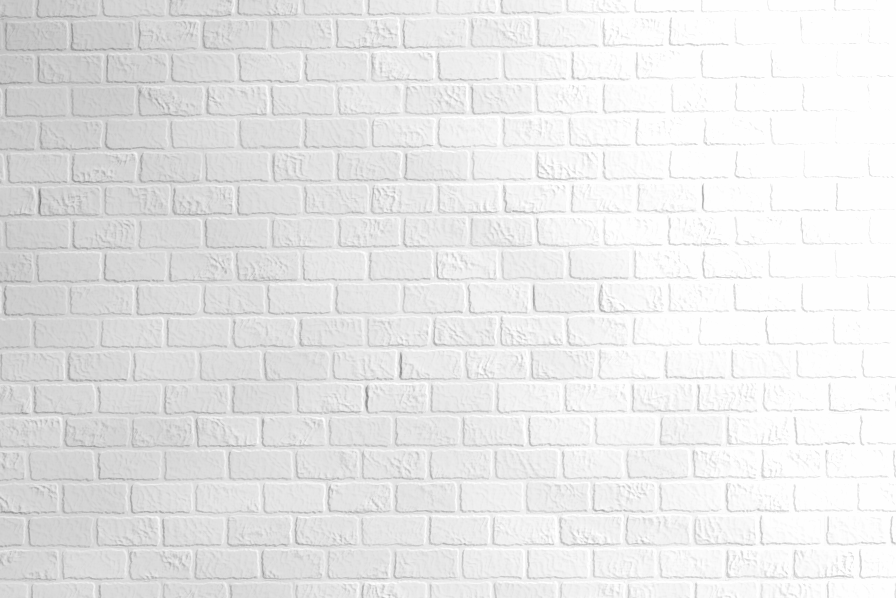
This texture is drawn by a Shadertoy shader. Its source:

```glsl
float hash(vec2 p) {
    return fract(sin(dot(p, vec2(127.1, 311.7))) * 43758.5453);
}

// Distance to the nearest scattered cell centre
float cellular(vec2 p) {
    vec2 cell = floor(p);
    float nearest = 2.0;
    for (int y = -1; y <= 1; y++)
        for (int x = -1; x <= 1; x++) {
            vec2 c = cell + vec2(x, y);
            vec2 centre = c + vec2(hash(c), hash(c + 37.0));
            nearest = min(nearest, length(centre - p));
        }
    return nearest;
}

// Slow layered sines, about -1 to 1
float waves(vec2 p) {
    return (sin(p.x * 1.7 + 2.0 * sin(p.y * 1.3))
          + sin(p.y * 2.3 + 1.7 * sin(p.x * 0.9 + 1.0))) * 0.5;
}

// Running bond: brick size is 2 x 1; the bond drifts slowly up the wall
vec2 brickId(vec2 p, out vec2 local) {
    float row = floor(p.y);
    float shift = mod(row, 2.0) + 0.15 * sin(row * 0.26 - 1.7)
                + 0.03 * (hash(vec2(row, 5.0)) - 0.5);
    float x = p.x - shift;
    vec2 id = vec2(floor(x * 0.5), row);
    local = vec2(x - id.x * 2.0, p.y - row);
    return id;
}

// Left and right ends of a brick, shared with its neighbours' joints
vec2 brickEnds(vec2 id) {
    return vec2(0.0, 2.0) + 0.09 * (vec2(hash(id), hash(id + vec2(1.0, 0.0))) - 0.5);
}

// Relief of painted bricks and mortar
float relief(vec2 p) {
    vec2 uneven = p + 0.02 * vec2(waves(p * 2.3), waves(p.yx * 1.9 + 4.0));
    vec2 local;
    vec2 id = brickId(uneven, local);
    vec2 ends = brickEnds(id);

    // Flakes, each brick's grain lying at its own angle
    float angle = 1.2 * (hash(id + 7.0) - 0.5);
    vec2 along = vec2(sin(angle), cos(angle));
    vec2 grain = vec2(dot(p, vec2(along.y, -along.x)), dot(p, along));
    float flakes = cellular(grain * vec2(6.0, 4.0) + 0.5 * waves(p * 4.0));
    float grit = cellular(p * vec2(12.0, 11.0) + 20.0);

    // Rounded brick outline, chipped by the flakes
    vec2 centre = vec2((ends.x + ends.y) * 0.5, 0.5);
    vec2 halfSize = vec2((ends.y - ends.x) * 0.5, 0.5) - 0.06;
    vec2 q = abs(local - centre) - halfSize + 0.11;
    float d = length(max(q, 0.0)) + min(max(q.x, q.y), 0.0) - 0.11;
    d += 0.06 * (flakes - 0.45) + 0.03 * (grit - 0.45);
    float face = smoothstep(0.025, -0.045, d);

    // Peeling in patches, much stronger on some bricks
    float patchy = smoothstep(-0.5, 0.7, waves(p * 2.1 + 8.0 * hash(id + 3.0)));
    float rough = 0.16 + 0.75 * patchy * pow(hash(id + 11.0), 1.4);
    float crust = smoothstep(0.15, 0.75, flakes) + 0.55 * grit;
    float depth = 0.8 + 0.3 * waves(p * 0.8 + 2.0);
    return face * depth + crust * rough * mix(0.35, 1.0, face);
}

void mainImage(out vec4 fragColor, in vec2 fragCoord) {
    vec2 uv = fragCoord / iResolution.xy;
    vec2 p = uv * vec2(27.0, 18.1) - vec2(0.0, 0.51);

    // Upper courses climb slightly to the right
    p.y -= uv.x * (0.05 + 0.18 * uv.y);

    // Light falls off from the upper right
    float light = 0.817 + 0.205 * uv.x + 0.07 * (uv.y - 0.4) * (uv.x - 0.3);
    light += 0.055 * smoothstep(0.75, 0.0, length((uv - vec2(1.0, 0.85)) * vec2(1.3, 0.9)));
    light -= 0.03 * smoothstep(0.5, 0.0, length(uv - vec2(0.0, 1.0)));

    // Slopes facing away from the light darken, the others brighten
    vec2 toLight = vec2(0.79, 0.61) * 0.03;
    float slope = relief(p + toLight) - relief(p - toLight);
    float shade = light - 0.19 * max(slope, 0.0) + 0.085 * max(-slope, 0.0);

    // Tone change per brick and across the wall
    vec2 local;
    vec2 id = brickId(p, local);
    shade += 0.026 * (hash(id + 19.0) - 0.5) + 0.012 * waves(p * 0.45);

    // A few open joints at the left ends
    float ragged = brickEnds(id).x + 0.06 + 0.025 * waves(p * 5.0);
    float crack = smoothstep(0.06, 0.01, abs(local.x - ragged))
                * smoothstep(0.08, 0.2, local.y) * smoothstep(0.92, 0.75, local.y);
    shade -= 0.16 * crack * step(0.975, hash(id + 29.0));

    fragColor = vec4(vec3(clamp(shade, 0.0, 0.998)), 1.0);
}
```
